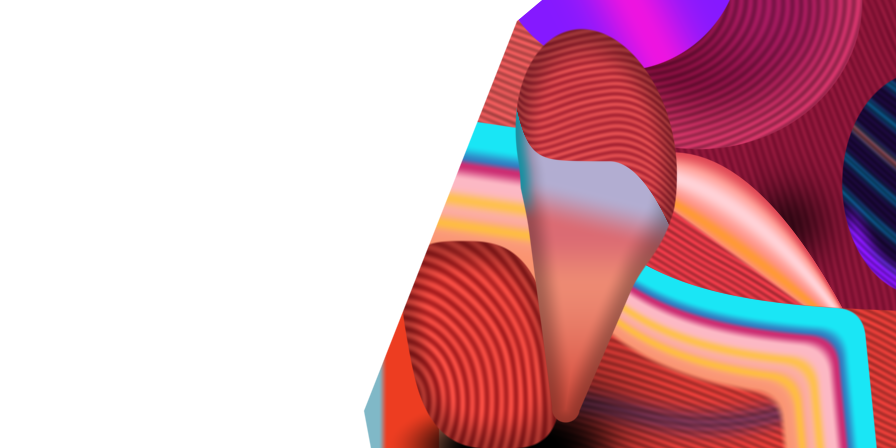
Reproduce this background procedurally as a Shadertoy shader.

```glsl
// Glossy striped pods and folded ribbons behind a slanted white margin.
// Implicit shapes are painted back to front; sine ridges bent by gradient
// noise make the grooves, and one band ramp colours the ribbons.

float edge; // half width of a smoothed border

vec2 hash2(vec2 p) {
  p = vec2(dot(p, vec2(127.1, 311.7)), dot(p, vec2(269.5, 183.3)));
  return 2. * fract(sin(p) * 43758.5) - 1.;
}

float gradientNoise(vec2 p) {
  vec2 i = floor(p), f = p - i, u = f * f * (3. - 2. * f), e = vec2(1, 0);
  float low = mix(dot(hash2(i), f), dot(hash2(i + e), f - e), u.x);
  float high = mix(dot(hash2(i + e.yx), f - e.yx), dot(hash2(i + 1.), f - 1.), u.x);
  return mix(low, high, u.y);
}

float ellipse(vec2 p, vec2 r) { return (length(p / r) - 1.) * min(r.x, r.y); }

float smoothMin(float a, float b, float k) {
  float h = max(k - abs(a - b), 0.) / k;
  return min(a, b) - h * h * k * .25;
}

float bump(float x, float width) { return exp(-x * x / (width * width)); }

float rimShade(float d) { return .7 + .3 * smoothstep(0., -.06, d); }

vec3 over(vec3 below, vec3 paint, float d) {
  return mix(below, paint, smoothstep(edge, -edge, d));
}

// Grooves along the level lines of f
float ridges(float f, vec2 p) {
  float n = gradientNoise(p * 5.);
  return .5 + .35 * sin(f * 390. + 5. * n) + .3 * gradientNoise(vec2(f * 85., n));
}

vec3 carve(vec3 c, float f, vec2 p) { return c * (.74 + .36 * ridges(f, p)); }

// Cyan, magenta, pink and yellow bands for t from 0 to 1
vec3 ribbon(float t) {
  vec3 c = mix(vec3(.1, .9, .96), vec3(.2, .48, .75), smoothstep(.18, .3, t));
  c = mix(c, vec3(.8, .18, .45), smoothstep(.28, .34, t));
  c = mix(c, vec3(.99, .72, .77), smoothstep(.34, .45, t));
  c = mix(c, vec3(.98, .58, .44), smoothstep(.5, .98, t));
  return mix(c, vec3(1, .77, .18), .75 * (bump(t - .6, .055) + bump(t - .79, .05)));
}

void mainImage(out vec4 fragColor, in vec2 fragCoord) {
  vec2 p = fragCoord / iResolution.xy * vec2(2, 1);
  edge = .9 / iResolution.y;

  // Crimson neck
  vec3 col = mix(vec3(.4, .03, .15), vec3(.67, .13, .28), .25 + .45 * ridges(p.x + .25 * p.y * p.y, p));
  col *= 1. - .6 * bump(length(p - vec2(1.76, .5)), .09);

  // Dark violet shell at the right
  vec2 q = p - vec2(2.06, .59);
  float d = ellipse(q, vec2(.18, .25)), sweep = p.y + .7 * p.x - .8 * q.x * q.x;
  vec3 paint = mix(vec3(.1, .03, .22), vec3(.04, .3, .48), pow(.5 + .5 * sin(sweep * 75.), 3.));
  paint = mix(paint, vec3(.65, .22, .2), .7 * bump(sweep - 2.03, .012));
  paint = mix(paint, vec3(.52, .08, .95), smoothstep(-.05, -.01, d) * smoothstep(.56, .46, p.y));
  col = over(col, carve(paint, sweep, p), d);

  // Magenta dome with a lit rim
  q = p - vec2(1.56, 1);
  d = ellipse(q, vec2(.365, .333));
  paint = mix(vec3(.48, .05, .22), vec3(.78, .2, .38), smoothstep(-.16, -.01, d));
  paint = mix(paint, vec3(.68, .12, .42), .7 * bump(length(p - vec2(1.72, .98)), .16));
  col = over(col, carve(paint, length(q * vec2(.8, 1.1) + vec2(.12, 0)), p), d);

  // Banded panel along the margin, then the violet disc
  float t = (.73 - p.y - .15 * (p.x - 1.05)) / .3;
  paint = over(ribbon(t), carve(vec3(.88, .34, .34), p.y + .4 * p.x, p), t * .3);
  col = over(col, paint, p.x - 1.25);
  paint = mix(vec3(.52, .1, 1), vec3(.93, .08, .88), bump(p.x + .5 * p.y - 1.91, .09));
  col = over(col, paint, length(p - vec2(1.38, 1.117)) - .275);

  // Pink tube with a red fold under it
  float s = p.x - 1.5, top = .66 - 2.4 * s * s;
  t = (top - p.y) / max(top - .53 + .73 * s, .02);
  paint = mix(vec3(.88, .28, .33), vec3(1, .55, .5), smoothstep(0., .25, t));
  paint = mix(paint, vec3(1, .82, .84), bump(t - .42, .2));
  paint = mix(paint, vec3(1, .6, .22), bump(t - .85, .1));
  paint = mix(paint, carve(vec3(.88, .22, .27), p.y + .6 * p.x, p), smoothstep(.95, 1.03, t));
  col = over(col, paint, max(p.y - top, 1.4 - p.x));

  // Folded ribbon turning down at the lower right
  float crest = .3 + .115 * exp(-5. * (p.x - 1.43));
  d = smoothMin(crest - p.y, 1.957 - .1 * p.y - p.x, .06);
  float wave = p.y - .08 - .025 * sin(p.x * 9. - 9.5);
  vec3 red = carve(vec3(.86, .23, .21), p.y + .12 * p.x * p.x, p);
  paint = mix(red, carve(vec3(.4, .2, .36), wave, p), .8 * bump(wave, .03));
  paint *= 1. - .6 * bump(length(p - vec2(1.24, .04)), .17);
  paint = mix(ribbon(d / .21), paint, smoothstep(.195, .215, d));
  col = over(col, over(red, paint, -d), max(p.y - crest, 1.2 - p.x));

  // Orange sliver, pale blue tip and the shadow at the bottom
  paint = mix(vec3(.93, .24, .13), vec3(.5, .72, .78), smoothstep(.865, .845, p.x));
  col = over(col, paint, max(p.x - .98, p.y - .36));
  col *= smoothstep(-.02, .06, ellipse(p - vec2(1.14, 0), vec2(.14, .06)));

  // Lower pod, a leaning rounded box with arching grooves
  q = p - vec2(1.073, .23);
  q = abs(vec2(q.x + .18 * q.y, q.y)) / vec2(.162, .232);
  d = (pow(dot(q * q, q), 1. / 3.) - 1.) * .16;
  float groove = ridges(.75 * length((p - vec2(.88, .1)) * vec2(1, .85)), p);
  paint = mix(vec3(.55, .05, .07), vec3(.96, .3, .26), .2 + .9 * groove);
  col = over(col, paint * rimShade(d), d);

  // Central pod: an egg joined to a tapering tail, under a grooved cap
  vec2 axis = vec2(-.065, -.469);
  q = p - vec2(1.328, .557);
  t = clamp(dot(q, axis) / dot(axis, axis), 0., 1.);
  d = length(q - axis * t) - mix(.161, .031, t);
  q = p - vec2(1.331, .662);
  d = smoothMin(d, ellipse(vec2(q.x + .12 * q.y, q.y), vec2(.177, .273)), .03);
  paint = mix(vec3(.84, .3, .24), vec3(.93, .54, .45), smoothstep(.05, .38, p.y));
  paint = mix(paint, vec3(.86, .42, .45), smoothstep(.36, .48, p.y));
  paint = mix(paint, vec3(.7, .68, .82), smoothstep(.47, .57, p.y + .25 * q.x));
  s = smoothstep(-.035, 0., d) * smoothstep(1.26, 1.18, p.x) * smoothstep(.5, .6, p.y);
  paint = mix(paint, vec3(.15, .8, .9), s);
  float hem = .64 + .09 * exp(-40. * (p.x - 1.16)) - 8. * pow(max(p.x - 1.36, 0.), 2.);
  groove = ridges(p.y - .45 * hem + .9 * q.x * q.x - .2 * q.x, p);
  paint = over(paint, mix(vec3(.6, .1, .17), vec3(.92, .33, .33), .15 + .8 * groove), hem - p.y);
  col = over(col, paint * rimShade(d), d);

  // White margin with clipped corners
  d = max(.78 + .3925 * p.y, max(.02 + 1.19 * p.y, .828 - .187 * p.y)) - p.x;
  fragColor = vec4(over(col, vec3(1), -d), 1);
}
```
